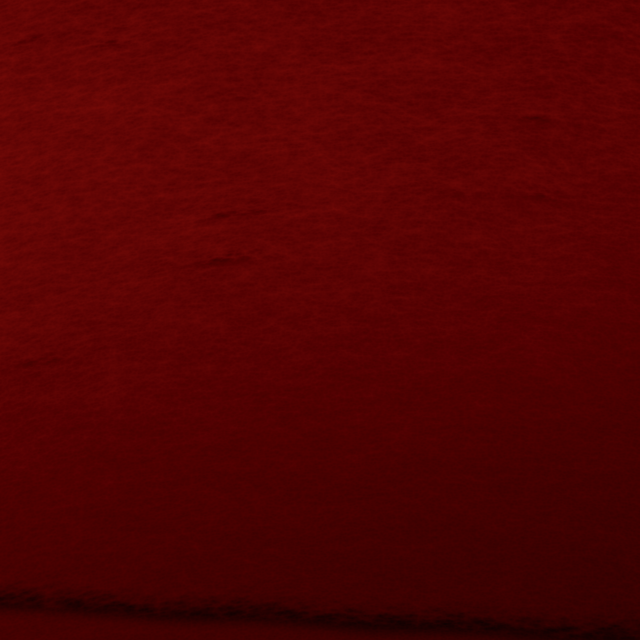
This texture is drawn by a WebGL 1 fragment shader. Its source:

```glsl
precision highp float;
// Dark red cloth lit from the upper left, with a blurred seam along the bottom.
// Stretched cellular noise makes the ripples and the grain; a loop scatters
// a few wispy creases that are frayed by the same ripples.

uniform vec2 u_resolution;

const float RED_LOW = 0.266;         // red level at the bottom left
const float RED_RISE = 0.136;        // gain towards the top
const float RED_FALL_RIGHT = 0.056;  // loss towards the right
const float BROAD_AMOUNT = 0.034;
const float RIPPLE_AMOUNT = 0.048;
const float FINE_AMOUNT = 0.050;
const float GRAIN_AMOUNT = 0.036;
const float CREASE_DEPTH = 0.085;
const float SEAM_DEPTH = 0.125;
const float MEAN_DISTANCE = 0.45;    // average of the cellular distance
const int CREASES = 10;

vec2 hash2(vec2 p) {
  vec3 q = fract(p.xyx * vec3(0.1031, 0.1030, 0.0973));
  q += dot(q, q.yzx + 33.33);
  return fract((q.xx + q.yz) * q.zy);
}

// Distance to the nearest scattered point, centred on zero
float cellular(vec2 p) {
  vec2 cell = floor(p);
  vec2 local = p - cell;
  float nearest = 4.0;
  for (int j = -1; j <= 1; j++) {
    for (int i = -1; i <= 1; i++) {
      vec2 offset = vec2(float(i), float(j));
      vec2 gap = offset + hash2(cell + offset + 50.0) - local;
      nearest = min(nearest, dot(gap, gap));
    }
  }
  return sqrt(nearest) - MEAN_DISTANCE;
}

// Slow irregular drift from layered sines
float drift(vec2 p) {
  return 0.5 * sin(p.x * 9.0 + 4.0 * sin(p.y * 5.0))
       + 0.3 * sin(p.x * 21.0 - p.y * 17.0 + 1.3)
       + 0.2 * sin(p.x * 37.0 + p.y * 29.0 + 4.1);
}

// Cloth coordinates: threads climb at the left and level out at the right
vec2 clothSpace(vec2 uv) {
  float climb = 0.22 * uv.x - 0.16 * uv.x * uv.x;
  return vec2(uv.x, uv.y - climb + 0.006 * drift(uv));
}

// Soft dark wisps, displaced by the ripple height so that their edges fray
float creases(vec2 cloth, float ripple) {
  float sum = 0.0;
  for (int i = 0; i < CREASES; i++) {
    float id = float(i);
    vec2 place = hash2(vec2(id * 7.3 + 2.0, 11.0));
    vec2 shape = hash2(vec2(id * 5.1 + 3.0, 29.0));
    float x = fract(place.x + id * 0.618);
    vec2 d = cloth - clothSpace(vec2(x, mix(0.42, 0.96, place.y)));
    d.y += 0.007 * ripple;
    vec2 size = vec2(mix(0.020, 0.050, shape.x), mix(0.005, 0.008, shape.y));
    vec2 scaled = d / size;
    float strength = mix(0.25, 0.8, shape.y * shape.y);
    sum += strength * exp(-dot(scaled, scaled)) * (1.0 - 1.2 * ripple);
  }
  return sum;
}

// Shadow line that slants down to the lower right corner, softer above
float seam(vec2 uv, float ripple) {
  float height = uv.y - (0.056 - 0.054 * uv.x) - 0.002 * sin(uv.x * 19.0);
  height += 0.008 * ripple;
  float width = height > 0.0 ? 0.021 : 0.014;
  return exp(-height * height / (width * width)) * (1.0 - 0.4 * ripple);
}

// Deep red that gains a little green and blue in the light
vec3 clothColour(float red) {
  float green = 0.003 + 0.27 * max(red - 0.325, 0.0);
  float blue = 0.003 + 0.15 * max(red - 0.30, 0.0);
  return vec3(red, green, blue);
}

void main() {
  vec2 uv = gl_FragCoord.xy / u_resolution;
  vec2 cloth = clothSpace(uv);

  // Broad lighting
  float red = RED_LOW + RED_RISE * smoothstep(-0.08, 0.75, uv.y) - RED_FALL_RIGHT * uv.x;
  red -= 0.02 * smoothstep(0.82, 1.05, uv.y) * (1.0 - uv.x);

  // Ripples are strongest in the lit upper left
  float relief = mix(0.42, 1.0, smoothstep(0.1, 0.85, uv.y + 0.25 * (0.5 - uv.x)));
  float ripple = cellular(cloth * vec2(24.0, 80.0) + 13.0);
  float fine = cellular(cloth * vec2(52.0, 150.0) + 37.0);
  float broad = cellular(cloth * vec2(6.0, 22.0));
  red += relief * (BROAD_AMOUNT * broad + RIPPLE_AMOUNT * ripple + FINE_AMOUNT * fine);

  // Fibre grain, at two scales
  red += GRAIN_AMOUNT * cellular(cloth * vec2(150.0, 220.0) + 71.0);
  red += 0.5 * GRAIN_AMOUNT * cellular(uv * vec2(240.0, 250.0) + 19.0);

  // Shadows
  float fray = ripple + fine;
  red -= CREASE_DEPTH * max(creases(cloth, fray), 0.0);
  red -= SEAM_DEPTH * mix(1.0, 0.85, uv.x) * seam(uv, fray);

  gl_FragColor = vec4(clothColour(clamp(red, 0.06, 0.48)), 1.0);
}
```
